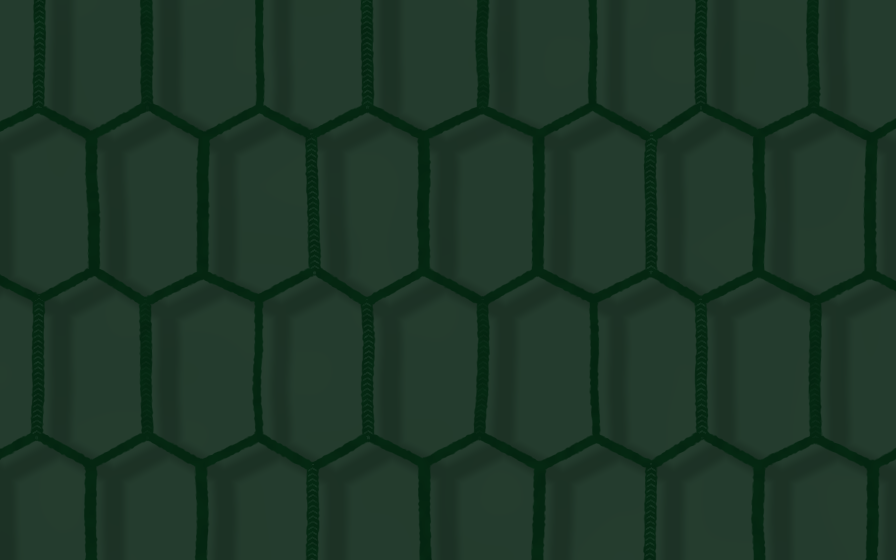
This pattern is drawn by a Shadertoy shader. Its source:

```glsl
// Dark green knotted net of tall hexagons casting a soft shadow on a matte wall.
// Lengths are fractions of the canvas height.
#define HALF_PITCH 0.0990
#define ROW_PITCH 0.2935
#define ORIGIN vec2(0.067, 0.195)
#define ZIGZAG_RISE 0.052
#define CORD_RADIUS 0.0104
#define STRAND_RADIUS 0.0082
#define JITTER vec2(0.0070, 0.0080)
#define SHADOW_SHIFT vec2(0.041, -0.022)
#define STITCH_PITCH 0.0095
#define WALL_COLOR vec3(0.142, 0.236, 0.180)
#define SHADE_COLOR vec3(0.112, 0.196, 0.146)
#define CORD_COLOR vec3(0.018, 0.150, 0.068)

// Integer hash of a lattice cell, 0 to 1
float hash(ivec2 cell) {
    uint h = uint(cell.x) * 1597334677u ^ uint(cell.y) * 3812015801u;
    h = (h ^ (h >> 15)) * 2246822519u;
    h = (h ^ (h >> 13)) * 3266489917u;
    return float((h ^ (h >> 16)) & 65535u) / 65535.0;
}

float noise(vec2 p) {
    ivec2 c = ivec2(floor(p));
    vec2 f = fract(p);
    f *= f * (3.0 - 2.0 * f);
    float low = mix(hash(c), hash(c + ivec2(1, 0)), f.x);
    float high = mix(hash(c + ivec2(0, 1)), hash(c + ivec2(1, 1)), f.x);
    return mix(low, high, f.y);
}

bool isPeak(ivec2 id) { return ((id.x + id.y) & 1) == 0; }

// Knot of the net: alternating peaks and valleys, slightly displaced
vec2 knot(ivec2 id) {
    vec2 p = ORIGIN + vec2(id) * vec2(HALF_PITCH, ROW_PITCH);
    p.y += (isPeak(id) ? 0.5 : -0.5) * ZIGZAG_RISE;
    vec2 wander = vec2(hash(id), hash(id + 71)) - 0.5;
    p.x += (hash(ivec2(id.x, 211)) - 0.5) * 0.009;
    return p + wander * JITTER;
}

float segment(vec2 p, vec2 a, vec2 b) {
    vec2 ab = b - a;
    return length(p - a - ab * clamp(dot(p - a, ab) / dot(ab, ab), 0.0, 1.0));
}

// Signed distance to the net in x, visible stitching of the nearest cord in y
vec2 net(vec2 p) {
    ivec2 base = ivec2(floor((p - ORIGIN) / vec2(HALF_PITCH, ROW_PITCH)));
    vec2 nearest = vec2(1.0, 0.0);
    for (int j = -1; j <= 1; j++)
    for (int i = -1; i <= 2; i++) {
        ivec2 id = base + ivec2(i, j);
        vec2 a = knot(id);
        float strand = segment(p, a, knot(id + ivec2(1, 0))) - STRAND_RADIUS;
        if (strand < nearest.x) nearest = vec2(strand, 0.0);
        if (!isPeak(id)) continue;

        // Upright cords: thickness and weave vary by column
        int kind = (id.x + 600) % 6;
        float radius = CORD_RADIUS * (kind == 4 ? 0.68 : 1.0);
        float weave = (kind == 0 || kind == 5) ? 1.0 : (kind == 2 ? 0.35 : 0.0);
        float axis = segment(p, a, knot(id + ivec2(0, 1)));
        if (axis - radius < nearest.x) {
            float thread = sin(6.28318 * (p.y + axis * 0.6) / STITCH_PITCH);
            float inside = 1.0 - smoothstep(0.55, 0.95, axis / radius);
            nearest = vec2(axis - radius, weave * inside * smoothstep(-0.1, 0.9, thread));
        }
    }
    return nearest;
}

void mainImage(out vec4 fragColor, in vec2 fragCoord) {
    vec2 p = fragCoord / iResolution.y;
    float pixel = 1.0 / iResolution.y;

    // Slack bends in the cords
    p.x += (noise(p * vec2(6.0, 13.0)) - 0.5) * 0.005;

    // Wall with soft cast shadow
    float shade = 1.0 - smoothstep(-0.002, 0.020, net(p - SHADOW_SHIFT).x);
    vec3 color = mix(WALL_COLOR, SHADE_COLOR, shade);
    color += (noise(p * 9.0) - 0.5) * 0.005;

    // Cord with frayed edge and pale stitches
    vec2 cord = net(p);
    float fray = (noise(p * 190.0) - 0.5) * 0.0022;
    float cover = 1.0 - smoothstep(-pixel, pixel, cord.x + fray);
    float speckle = cord.y * (0.35 + 0.65 * noise(p * 230.0));
    vec3 cordColor = mix(CORD_COLOR, vec3(0.11, 0.23, 0.16), speckle * 0.75);
    cordColor *= 0.94 + 0.12 * noise(p * 60.0);
    color = mix(color, cordColor, cover);

    fragColor = vec4(color, 1.0);
}
```
